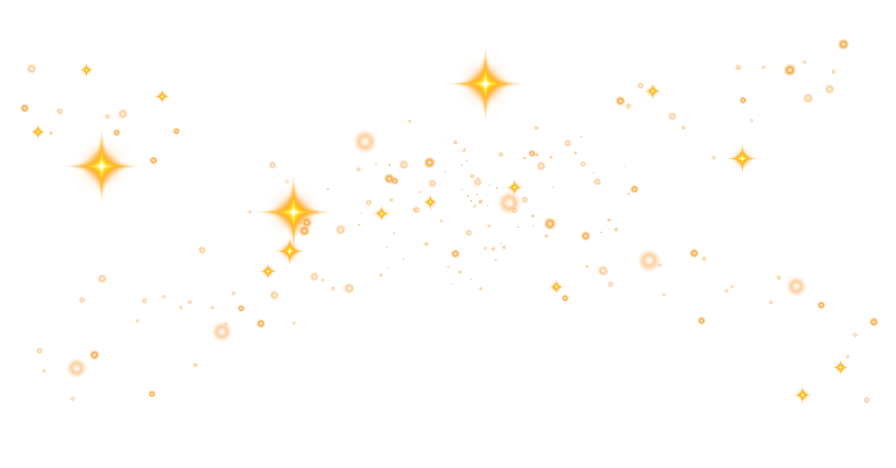
Give the GLSL for this background, as a Shadertoy shader.

```glsl
// Golden sparkles on white: soft peach discs, fine dust and four-pointed stars.
// Discs and stars are hashed along two crossing bands; dust gathers mid-canvas.
// Stars are astroid-shaped distance fields over a round amber halo.

vec4 hash4(float n) {
    return fract(sin(n * vec4(12.9898, 78.233, 39.346, 93.989) + 1.7) * 43758.5453);
}

// Random point near one of two crossing bands; t runs from left to right
vec2 bandPoint(float t, vec4 h, float aspect) {
    float x = (t - 0.5) * aspect * 0.96;
    float slope = h.y < 0.5 ? 0.38 : -0.33;
    return vec2(x, 0.55 + slope * x + (h.z + h.w - 1.0) * 0.17);
}

// Soft disc with a pale centre
void addDisc(inout vec3 col, float d, float r, vec3 tint, float opacity, float px) {
    float cover = 1.0 - smoothstep(0.4 * r - 0.25 * px, r + 0.5 * px, d);
    float pale = 1.0 - smoothstep(0.1 * r, 0.5 * r, d);
    col = mix(col, mix(tint, vec3(1.0), 0.75 * pale), cover * opacity);
}

// Four-pointed star: halo, amber body, yellow heart, white core
void addStar(inout vec3 col, vec2 p, float r, float px) {
    vec2 a = sqrt(p * p + 0.04 * px * px) / r;
    float s = sqrt(a.x) + sqrt(a.y);
    col = mix(col, vec3(0.98, 0.62, 0.22), 0.75 * exp(-10.0 * dot(a, a)));
    col = mix(col, vec3(1.0, 0.68, 0.12), 1.0 - smoothstep(0.65, 1.08, s));
    col = mix(col, vec3(1.0, 0.9, 0.15), 1.0 - smoothstep(0.45, 0.8, s));
    col = mix(col, vec3(1.0, 1.0, 0.92), 1.0 - smoothstep(0.28, 0.58, s));
}

void mainImage(out vec4 fragColor, in vec2 fragCoord) {
    float px = 1.0 / iResolution.y;
    float aspect = iResolution.x * px;
    vec2 p = fragCoord * px - vec2(0.5 * aspect, 0.0);
    vec3 col = vec3(1.0);

    // Fine dust around the middle
    for (int i = 0; i < 65; i++) {
        vec4 h = hash4(float(i) + 301.0);
        float angle = 6.2832 * h.x;
        vec2 c = vec2(0.07, 0.57) + vec2(0.36, 0.21) * h.y * vec2(cos(angle), sin(angle));
        float r = mix(0.0015, 0.005, h.z * h.z);
        addDisc(col, length(p - c), r, vec3(0.98, 0.7, 0.38), 0.8, px);
    }

    // Discs along the bands: a few large and hazy, some small and vivid
    for (int i = 0; i < 108; i++) {
        vec4 h = hash4(float(i) + 11.0);
        vec4 look = hash4(float(i) + 157.0);
        vec2 c = bandPoint((float(i) + h.x) / 108.0, h, aspect);
        float r = mix(0.004, 0.0125, look.x * look.x);
        vec3 tint = vec3(0.98, 0.74, 0.47);
        float opacity = 0.75;
        if (i % 18 == 7) {
            r = mix(0.021, 0.029, look.x);
            opacity = 0.7;
        } else if (look.y < 0.22) {
            r = mix(0.008, 0.014, look.x * look.x);
            tint = vec3(0.97, 0.63, 0.2);
            opacity = 0.9;
        }
        addDisc(col, length(p - c), r, tint, opacity, px);
    }

    // Small and medium stars along the bands
    for (int i = 0; i < 13; i++) {
        vec4 h = hash4(float(i) + 523.0);
        vec2 c = bandPoint((float(i) + h.x) / 13.0, h, aspect);
        float r = i % 6 == 4 ? 0.04 : mix(0.021, 0.026, h.x);
        addStar(col, p - c, r, px);
    }

    // Three large stars on a wave across the left and centre
    for (int i = 0; i < 3; i++) {
        float k = float(i);
        vec2 c = vec2(-0.74 + 0.41 * k, 0.65 + 0.18 * cos(2.5 * k + 1.6));
        addStar(col, p - c, 0.09, px);
    }

    fragColor = vec4(col, 1.0);
}
```
